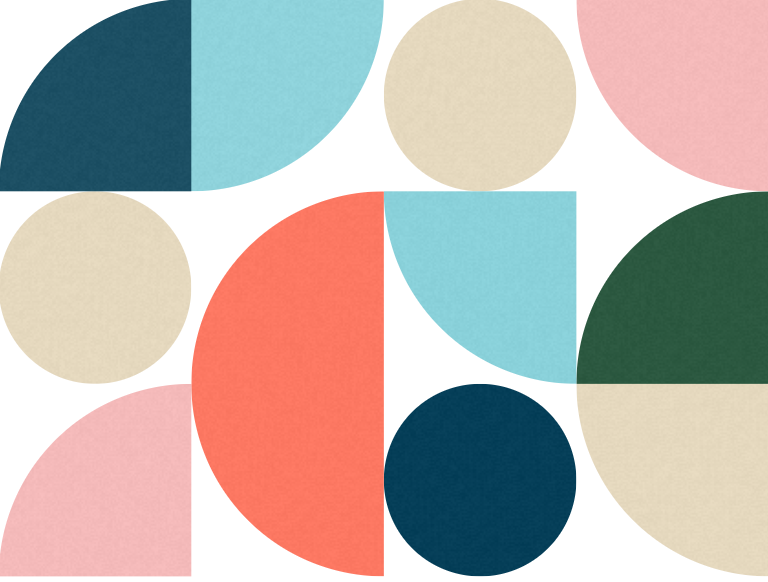
A Shadertoy shader for this background:

```glsl
// Geometric mosaic: discs and quarter discs in flat, softly grained inks on
// white paper. Each tile is a disc around a pivot, clipped to its square;
// coverages are summed so that neighbouring tiles join without a seam.

#define COLUMNS 4
#define ROWS 3
#define TILE_SIZE 0.2507      // side of a tile, in canvas widths
#define GRID_SHIFT 0.0016     // how far the grid starts beyond the top left
#define GRAIN_SCALE 420.0     // grains across the canvas
#define GRAIN_AMOUNT 0.028
#define MOTTLE_SCALE 110.0
#define MOTTLE_AMOUNT 0.010

const vec3 PAPER    = vec3(1.0);
const vec3 SLATE    = vec3(0.11, 0.31, 0.39);
const vec3 NAVY     = vec3(0.02, 0.245, 0.345);
const vec3 SKY      = vec3(0.56, 0.826, 0.86);
const vec3 AQUA     = vec3(0.54, 0.82, 0.855);
const vec3 SAND     = vec3(0.898, 0.848, 0.745);
const vec3 ROSE     = vec3(0.957, 0.728, 0.728);
const vec3 CORAL    = vec3(0.99, 0.47, 0.385);
const vec3 FOREST   = vec3(0.17, 0.345, 0.25);

// Disc centres inside each tile, row by row from the top, y pointing down
const vec2 MIDDLE = vec2(0.5), TOP_LEFT = vec2(0.0);
const vec2 TOP_RIGHT = vec2(1.0, 0.0), LOW_RIGHT = vec2(1.0);
const vec2 PIVOTS[12] = vec2[12](
    LOW_RIGHT, TOP_LEFT,  MIDDLE,    TOP_RIGHT,
    MIDDLE,    LOW_RIGHT, TOP_RIGHT, LOW_RIGHT,
    LOW_RIGHT, TOP_RIGHT, MIDDLE,    TOP_RIGHT);

const vec3 INKS[12] = vec3[12](
    SLATE, SKY,   SAND, ROSE,
    SAND,  CORAL, AQUA, FOREST,
    ROSE,  CORAL, NAVY, SAND);

float hash(vec2 p) {
    return fract(sin(dot(p, vec2(127.1, 311.7))) * 43758.5453);
}

float valueNoise(vec2 p) {
    vec2 cell = floor(p), f = fract(p);
    f = f * f * (3.0 - 2.0 * f);
    float near = mix(hash(cell), hash(cell + vec2(1, 0)), f.x);
    float far = mix(hash(cell + vec2(0, 1)), hash(cell + vec2(1, 1)), f.x);
    return mix(near, far, f.y);
}

// Share of a pixel that lies inside a shape with the given signed distance
float coverage(float dist, float pixel) {
    return clamp(0.5 - dist / pixel, 0.0, 1.0);
}

float tileCoverage(vec2 p, vec2 pivot, float pixel) {
    vec2 edge = abs(p - 0.5) - 0.5;
    float square = coverage(edge.x, pixel) * coverage(edge.y, pixel);
    float radius = max(pivot.x, 1.0 - pivot.x);  // half for whole discs
    return square * coverage(length(p - pivot) - radius, pixel);
}

void mainImage(out vec4 fragColor, in vec2 fragCoord) {
    // Canvas widths, measured from the top left, then tile units
    vec2 uv = vec2(fragCoord.x, iResolution.y - fragCoord.y) / iResolution.x;
    vec2 grid = (uv + GRID_SHIFT) / TILE_SIZE;
    float pixel = 1.0 / (iResolution.x * TILE_SIZE);

    // Lay the inks on the paper
    vec3 color = PAPER;
    float inked = 0.0;
    for (int i = 0; i < COLUMNS * ROWS; i++) {
        vec2 corner = vec2(i % COLUMNS, i / COLUMNS);
        float cover = tileCoverage(grid - corner, PIVOTS[i], pixel);
        color += cover * (INKS[i] - PAPER);
        inked += cover;
    }

    // Print texture, on inked areas only
    float grain = (valueNoise(uv * GRAIN_SCALE) - 0.5) * GRAIN_AMOUNT;
    grain += (valueNoise(uv * MOTTLE_SCALE) - 0.5) * MOTTLE_AMOUNT;
    color += grain * min(inked, 1.0);

    fragColor = vec4(clamp(color, 0.0, 1.0), 1.0);
}
```
